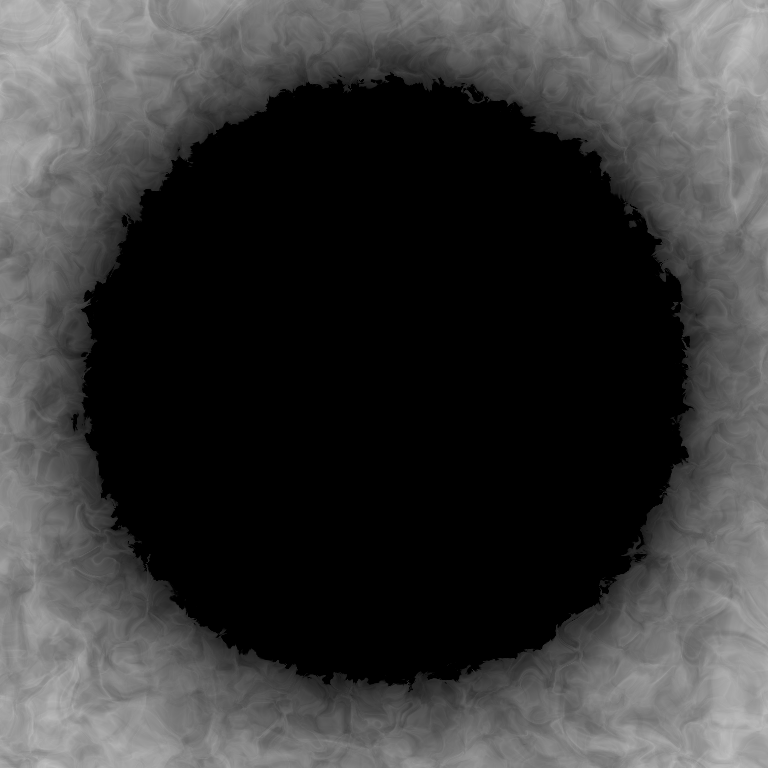
Give the GLSL for this background, as a Shadertoy shader.

```glsl
// A black disc with a ragged rim, ringed by swirling grey smoke that brightens outward.
#define CENTER vec2(0.501, 0.502)
#define RADIUS 0.393
#define RIM_ROUGHNESS 0.052
#define RIM_SOFTNESS 0.002
#define SMOKE_START 0.365
#define SMOKE_FALLOFF 0.115
#define SMOKE_PEAK 0.675
#define WISP_SCALE 13.0
#define WISP_CONTRAST 0.40
#define RING_CONTRAST 0.035
#define CURL_STRENGTH 0.9

float hash(vec2 p) {
    return fract(sin(dot(p, vec2(127.1, 311.7))) * 43758.545);
}

float noise(vec2 p) {
    vec2 cell = floor(p);
    vec2 f = fract(p);
    f = f * f * f * (f * (f * 6.0 - 15.0) + 10.0);
    float low = mix(hash(cell), hash(cell + vec2(1.0, 0.0)), f.x);
    float high = mix(hash(cell + vec2(0.0, 1.0)), hash(cell + vec2(1.0)), f.x);
    return mix(low, high, f.y);
}

// Pushes the domain around at ever finer scales, curling straight features.
vec2 curl(vec2 p) {
    float size = 1.0;
    for (int i = 0; i < 4; i++) {
        vec2 q = p / size + float(i) * 17.3;
        vec2 push = vec2(noise(q), noise(q + vec2(41.7, 13.2))) - 0.5;
        p += CURL_STRENGTH * size * push;
        size *= 0.55;
    }
    return p;
}

// Layered folded noise: thin creases along the middle level of each layer.
float wisps(vec2 p) {
    const mat2 turn = mat2(0.8, 0.6, -0.6, 0.8);
    float sum = 0.0;
    float weight = 0.5;
    for (int i = 0; i < 5; i++) {
        sum += weight * (1.0 - abs(2.0 * noise(p) - 1.0));
        p = turn * p * 2.0 + 9.1;
        weight *= 0.55;
    }
    return sum - 0.67;
}

// Nested contour lines around the hills and hollows of a noise field.
float rings(vec2 p) {
    float height = noise(p) + 0.2 * noise(p * 2.3 + 7.0);
    return 0.64 - abs(sin(11.0 * height));
}

void mainImage(out vec4 fragColor, in vec2 fragCoord) {
    vec2 uv = fragCoord / iResolution.xy;
    vec2 offset = uv - CENTER;
    float dist = length(offset);

    // Broad curls far out, finer tufts close to the rim
    vec2 swirl = curl(uv * WISP_SCALE);
    float broad = wisps(swirl);
    float fine = wisps(curl(uv * WISP_SCALE * 2.6 + 53.0));
    float nearRim = 1.0 - smoothstep(RADIUS, RADIUS + 0.16, dist);
    float detail = mix(broad, fine, 0.3 + 0.4 * nearRim);

    // Grey level rises away from the disc, with slow cloudy variation
    float depth = max(dist - SMOKE_START, 0.0);
    float smoke = SMOKE_PEAK * (1.0 - exp(-depth / SMOKE_FALLOFF));
    float cloud = noise(uv * 6.0 + 5.0) - 0.5;
    float grey = smoke + WISP_CONTRAST * detail * (0.4 + smoke) + 0.08 * cloud * smoke;
    grey += RING_CONTRAST * rings(swirl + 3.7) * (1.0 - 0.7 * nearRim);

    // Ragged rim of the disc
    float tufts = 0.6 * fine + 0.4 * (noise(curl(uv * 75.0)) - 0.5);
    float rim = dist - RADIUS + RIM_ROUGHNESS * tufts;
    grey *= smoothstep(-RIM_SOFTNESS, RIM_SOFTNESS, rim);

    fragColor = vec4(vec3(clamp(grey, 0.0, 1.0)), 1.0);
}
```
